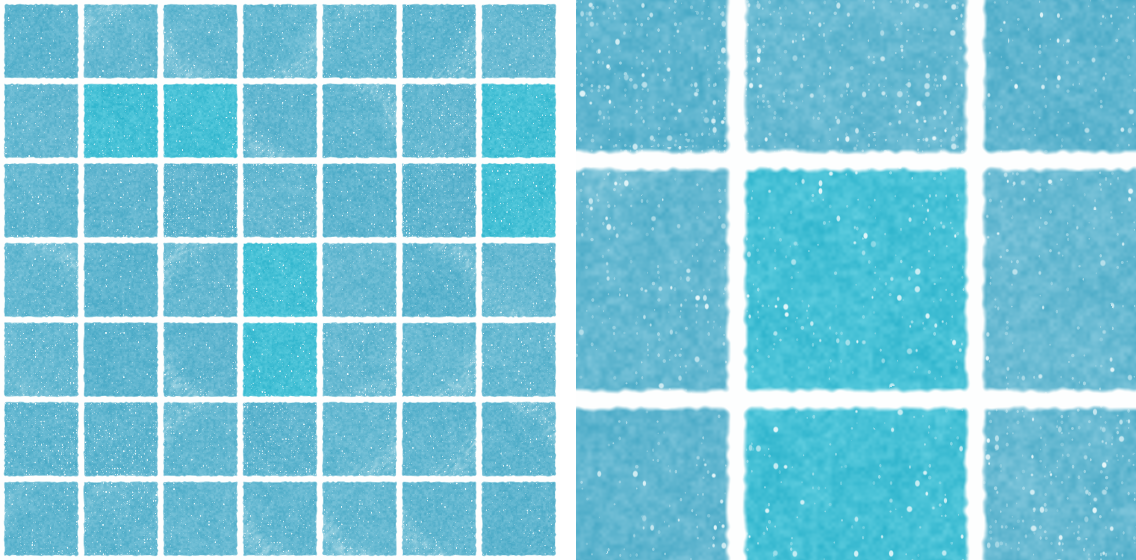
Left: the whole. Right: its middle third, enlarged.
This pattern is drawn by a WebGL 1 fragment shader. Its source:

```glsl
precision highp float;
// Seven by seven glass mosaic tiles in speckled blue with turquoise accents and white grout.

uniform vec2 u_resolution;

const float TILES = 7.0;
const float PITCH = 0.1421;         // tile spacing, in canvas widths
const float HALF_TILE = 0.461;      // remaining sizes are in tile spacings
const float CORNER = 0.016;
const float EDGE_BLUR = 0.013;
const float EDGE_ROUGHNESS = 0.016;
const float GRAIN_SCALE = 34.0;
const float FLECK_SCALE = 27.0;
const float FLECK_DENSITY = 0.075;
const float WORN_DENSITY = 0.17;
const float SCUFF_RADIUS = 0.43;
const float SCUFF_WIDTH = 0.13;

const vec3 GROUT = vec3(0.993, 0.998, 0.997);
const vec3 BLUE = vec3(0.365, 0.705, 0.808);
const vec3 PALE_BLUE = vec3(0.42, 0.735, 0.828);
const vec3 TURQUOISE = vec3(0.275, 0.755, 0.838);
const vec3 FLECK = vec3(0.91, 0.97, 0.98);

float hash(vec2 p) {
  vec3 q = fract(vec3(p.xyx) * 0.1031);
  q += dot(q, q.yzx + 33.33);
  return fract((q.x + q.y) * q.z);
}

float noise(vec2 p) {
  vec2 i = floor(p);
  vec2 f = fract(p);
  f = f * f * (3.0 - 2.0 * f);
  float low = mix(hash(i), hash(i + vec2(1.0, 0.0)), f.x);
  float high = mix(hash(i + vec2(0.0, 1.0)), hash(i + vec2(1.0)), f.x);
  return mix(low, high, f.y);
}

float roundedSquare(vec2 p, float halfSize, float radius) {
  vec2 d = abs(p) - halfSize + radius;
  return length(max(d, 0.0)) + min(max(d.x, d.y), 0.0) - radius;
}

// Accent pairs: upright ones climb a diagonal, one lies flat near the top.
float accentMask(vec2 id) {
  bool upright = id.x > 0.5 && abs(floor(id.y / 2.0) * 3.0 - id.x) < 0.5;
  bool flatPair = abs(id.y - 5.0) < 0.5 && abs(id.x - 1.5) < 1.0;
  return (upright || flatPair) ? 1.0 : 0.0;
}

// One jittered oval chip per grid square, kept with the given probability.
float flecks(vec2 p, float density, float blur) {
  vec2 c = floor(p);
  float radius = mix(0.2, 0.42, hash(c + 17.0));
  vec2 jitter = vec2(hash(c + 41.0), hash(c + 73.0));
  vec2 d = fract(p) - mix(vec2(radius), vec2(1.0 - radius), jitter);
  d.x *= 1.0 + 0.6 * hash(c + 89.0);
  float chip = 1.0 - smoothstep(radius - blur, radius + 0.05, length(d));
  return chip * step(1.0 - density, hash(c + 5.0)) * mix(0.4, 1.0, hash(c + 29.0));
}

// Pale curved rub mark leaning towards one corner of the tile.
float scuffMark(vec2 q, vec2 id) {
  vec2 corner = vec2(hash(id + 61.0), hash(id + 83.0));
  corner = step(0.5, corner) * 2.0 - 1.0;
  float band = (length(q) - SCUFF_RADIUS) / SCUFF_WIDTH;
  return exp(-band * band) * smoothstep(0.12, 0.5, dot(q, corner));
}

void main() {
  vec2 uv = gl_FragCoord.xy / u_resolution;
  vec2 grid = (uv - 0.5) / PITCH + 0.5 * TILES;
  vec2 id = floor(grid);
  vec2 q = fract(grid) - 0.5;
  vec2 surface = grid + 20.0;
  float pixel = 1.0 / (PITCH * min(u_resolution.x, u_resolution.y));

  // Character of this tile
  float accent = accentMask(id);
  float worn = smoothstep(0.65, 0.85, hash(id + 11.0)) * (1.0 - accent);
  float scuffed = smoothstep(0.25, 0.7, hash(id + 31.0)) * (1.0 - accent) * (1.0 - worn);
  vec3 color = mix(BLUE, PALE_BLUE, hash(id + 53.0) * 0.75);
  color = mix(color, TURQUOISE, accent);

  // Cloudy glass and fine grain
  float cloud = noise(surface * 6.0) - 0.5;
  float grain = noise(surface * GRAIN_SCALE) - 0.5;
  grain += 0.6 * (noise(surface * GRAIN_SCALE * 1.9 + 7.0) - 0.5);
  color += vec3(0.115, 0.06, 0.045) * grain + vec3(0.05, 0.025, 0.02) * cloud;

  // Rub marks and chips, crowding the rim of worn tiles
  float scuff = scuffMark(q, id) * scuffed;
  float streak = noise(vec2(surface.x + surface.y, surface.x - surface.y) * vec2(12.0, 24.0));
  color = mix(color, FLECK, scuff * (0.06 + 0.4 * streak * streak));
  float rim = smoothstep(0.36, 0.455, max(abs(q.x), abs(q.y)));
  float patchy = 0.55 + 0.9 * noise(surface * 4.0 + 13.0);
  float density = mix(FLECK_DENSITY, WORN_DENSITY, worn) * patchy;
  density += worn * rim * 0.3 * noise(surface * 3.0) + scuff * 0.17;
  float blur = max(0.2, pixel * FLECK_SCALE * 0.7);
  float chips = flecks(surface * FLECK_SCALE, density, blur);
  float dust = flecks(surface * FLECK_SCALE * 1.6 + 9.0, density * 1.3, blur) * 0.5;
  color = mix(color, FLECK, max(chips, dust));

  // Slightly ragged tile outline over the grout
  float ragged = (noise(surface * 30.0 + 3.0) - 0.5) * EDGE_ROUGHNESS;
  float edge = roundedSquare(q, HALF_TILE, CORNER) + ragged;
  float softness = max(EDGE_BLUR, 0.7 * pixel);
  float tile = 1.0 - smoothstep(-softness, softness, edge);
  gl_FragColor = vec4(mix(GROUT, color, tile), 1.0);
}
```
